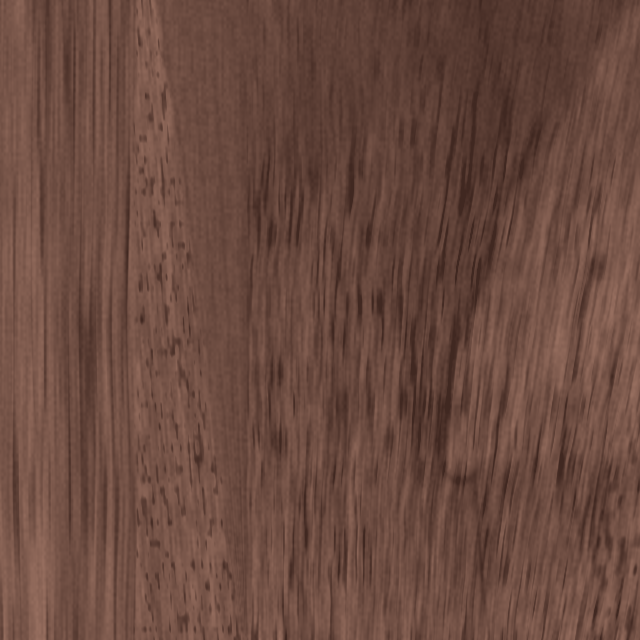
This texture is drawn by a three.js fragment shader. Its source:

```glsl
// Dark walnut board: straight banded grain at the left, a smooth slanting
// ribbon, then cloudy heartwood with a cathedral arch and leaning pores.
// Zone masks set a base tone; stretched value noise adds fibres and pores.
varying vec2 vUv;

#define DARK_WOOD vec3(0.250, 0.155, 0.128)
#define PALE_WOOD vec3(0.590, 0.432, 0.372)
#define PALE_STRIP_X 0.212
#define RIBBON_X 0.386
#define GRAIN_LEAN 0.17
#define FIBRE_AMOUNT 0.40
#define PORE_AMOUNT 0.46
#define VEIN_AMOUNT 0.20
#define BAND_AMOUNT 0.36
#define CLOUD_AMOUNT 0.50

float hash(vec2 p) {
  vec3 q = fract(p.xyx * 0.1031);
  q += dot(q, q.yzx + 33.33);
  return fract((q.x + q.y) * q.z);
}

float noise(vec2 p) {
  vec2 i = floor(p), f = fract(p);
  f = f * f * (3.0 - 2.0 * f);
  return mix(mix(hash(i), hash(i + vec2(1.0, 0.0)), f.x),
             mix(hash(i + vec2(0.0, 1.0)), hash(i + 1.0), f.x), f.y);
}

float fbm(vec2 p) {
  float sum = 0.0, gain = 0.5;
  for (int i = 0; i < 4; i++) {
    sum += gain * noise(p);
    p = p * 2.03 + 17.3;
    gain *= 0.5;
  }
  return sum / 0.9375;
}

// Noise about zero, stretched along the grain
float streak(vec2 grain, float across, float along) {
  return noise(grain * vec2(across, along) + across) - 0.5;
}

// Short soft dark strokes, 0 to 1
float pores(vec2 grain, float across, float along, float cut) {
  return smoothstep(cut, 1.0, noise(grain * vec2(across, along) + 71.0));
}

// Thin continuous dark lines that come and go along the grain
float veins(vec2 grain, float across, float along) {
  float ridge = 1.0 - abs(2.0 * streak(grain, across, along));
  return pow(ridge, 6.0) * smoothstep(0.3, 0.8, noise(grain * vec2(across, 2.0 * along) + 9.0));
}

// Horizontal distance from the arch flank, positive inside
float archSide(vec2 p) {
  float rise = p.y - 0.3;
  float wobble = 0.022 * (noise(p * vec2(3.0, 9.0)) - 0.5);
  return p.x - (0.69 + 0.08 * rise + 0.5 * rise * rise) + wobble;
}

// Long bands and thin streaks of the straight-grained side
float straightTone(vec2 p) {
  vec2 g = p + vec2(0.006 * (noise(p * vec2(5.0, 4.0)) - 0.5), 0.0);
  float tone = 0.68 + BAND_AMOUNT * streak(g, 34.0, 0.9) + 0.28 * streak(g, 95.0, 1.6);
  tone += 0.7 * FIBRE_AMOUNT * streak(g, 250.0, 10.0) - VEIN_AMOUNT * veins(g, 48.0, 1.5);
  return tone - 0.9 * PORE_AMOUNT * pores(g, 165.0, 4.5, 0.55);
}

// Pale strip flecked with short pores
float fleckTone(vec2 p, float edge) {
  vec2 g = vec2(p.x - 0.5 * edge, p.y);
  float tone = 0.69 + 0.26 * streak(g, 60.0, 2.0) + 0.8 * FIBRE_AMOUNT * streak(g, 250.0, 26.0);
  return tone - PORE_AMOUNT * pores(g, 230.0, 60.0, 0.58);
}

// Smooth ribbon with faint lines that converge downwards
float ribbonTone(vec2 p, float edge) {
  float s = (p.x - edge) / max(RIBBON_X - edge, 0.01);
  float tone = 0.48 - 0.09 * s + 0.14 * (noise(vec2(s * 15.0, p.y * 1.5)) - 0.5);
  tone += 0.12 * streak(p, 250.0, 20.0);
  return tone + 0.07 * streak(vec2(p.x, p.y + 0.2 * p.x), 70.0, 170.0);
}

// Cloudy heartwood, arch and leaning figure
float heartTone(vec2 p) {
  float lean = GRAIN_LEAN * smoothstep(0.35, 0.95, p.x);
  float sway = 0.020 * (fbm(p * vec2(5.0, 4.0)) - 0.5);
  vec2 g = vec2(p.x - lean * (p.y - 0.5) + sway, p.y);
  float side = archSide(p);
  float inside = smoothstep(-0.01, 0.04, side) * smoothstep(0.23, 0.32, p.y);
  float low = 1.0 - smoothstep(0.05, 0.58, p.y);
  float calm = smoothstep(0.60, 0.92, p.y) * (1.0 - 0.6 * inside);
  float coarse = smoothstep(0.82, 1.0, p.x) * (1.0 - smoothstep(0.15, 0.5, p.y));
  vec2 knot = (p - vec2(0.70, 0.90)) * vec2(4.0, 5.0);
  float tone = 0.35 + 0.20 * low + 0.26 * inside - 0.11 * exp(-dot(knot, knot));
  tone += 0.08 * smoothstep(0.7, 0.95, p.x) * (1.0 - inside) * low;
  tone += CLOUD_AMOUNT * (fbm(p * vec2(9.0, 4.0) + 4.0) - 0.5);
  // Fibres, veins and patchy pores fade out in the calm upper heart
  float patchy = smoothstep(0.2, 0.8, noise(g * vec2(22.0, 6.0)));
  float figure = 0.16 * streak(g, 48.0, 2.8) + 0.24 * streak(g, 130.0, 8.0);
  figure += FIBRE_AMOUNT * (0.7 * streak(g, 250.0, 17.0) + 0.5 * streak(g, 205.0, 36.0));
  figure -= VEIN_AMOUNT * patchy * veins(g, 75.0, 4.5);
  figure -= PORE_AMOUNT * mix(0.4, 1.0, patchy) * pores(g, 235.0, 19.0, 0.50);
  tone += figure * mix(1.0, 0.36, calm);
  tone -= PORE_AMOUNT * coarse * pores(g, 160.0, 46.0, 0.45);
  // Arch flank, rounded tip and the crack below it
  float flank = exp(-pow(side / (side < 0.0 ? 0.020 : 0.005), 2.0));
  tone -= 0.18 * flank * smoothstep(0.28, 0.32, p.y) * (1.0 - smoothstep(0.60, 0.90, p.y));
  vec2 tip = (p + vec2(sway, 0.0) - vec2(0.722, 0.295)) / vec2(0.034, 0.046);
  float ring = (length(tip) - 1.0) / 0.17;
  tone -= 0.28 * exp(-ring * ring) * (1.0 - smoothstep(0.25, 0.32, p.y + 0.4 * (p.x - 0.69)));
  float crack = (p.x - 0.765 + 0.08 * p.y + sway) / 0.0035;
  return tone - 0.20 * exp(-crack * crack) * (1.0 - smoothstep(0.20, 0.27, p.y));
}

void main() {
  vec2 p = vUv;
  float ragged = 0.008 * (noise(p * vec2(90.0, 18.0)) - 0.5);
  float edge = 0.372 - 0.132 * p.y + 0.014 * (noise(vec2(p.y * 3.0, 2.0)) - 0.5);
  // Join the four zones from left to right, then add a fine tooth
  float tone = mix(straightTone(p), fleckTone(p, edge), smoothstep(-0.004, 0.004, p.x - PALE_STRIP_X + ragged));
  tone = mix(tone, ribbonTone(p, edge), smoothstep(-0.005, 0.005, p.x - edge + ragged));
  tone = mix(tone, heartTone(p), smoothstep(-0.002, 0.003, p.x - RIBBON_X + 0.3 * ragged));
  tone += 0.12 * streak(p, 256.0, 170.0);
  vec3 wood = mix(DARK_WOOD, PALE_WOOD, clamp(tone + 0.03, 0.0, 1.0));
  gl_FragColor = vec4(wood, 1.0);
}
```
